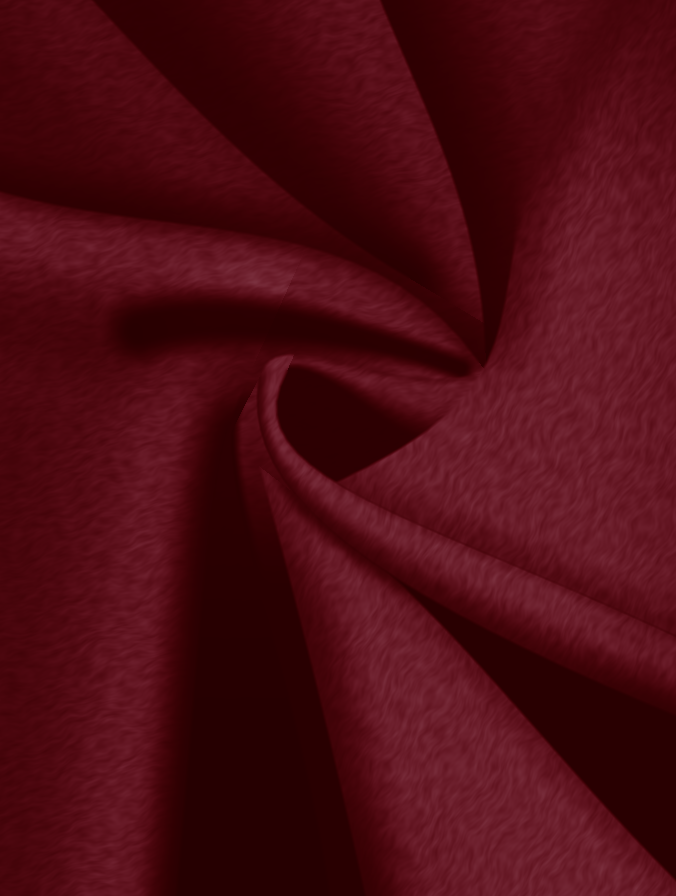
Write a WebGL 2 fragment shader that draws this texture.

```glsl
#version 300 es
precision highp float;
uniform vec2 u_resolution;
out vec4 fragColor;

#define HEIGHT 7.68        // canvas height in drawing units
#define EDGE 0.018         // softness of a fold edge
#define STEPS 20           // segments per fold curve
#define EXPOSURE 1.14
#define WRINKLE 0.17       // strength of the crepe texture
#define GRAIN vec2(6.5, 19.0)  // wrinkle frequency along, across
#define LEFT_ANGLE 0.33
#define RIGHT_ANGLE 1.05

// Cubic through four points, reached at s = 0, 1, 2, 3
vec2 through(vec2 a, vec2 b, vec2 c, vec2 d, float s) {
  float u = s - 1.0, v = s - 2.0, w = s - 3.0;
  return (-a * u * v * w + 3.0 * b * s * v * w - 3.0 * c * s * u * w + d * s * u * v) / 6.0;
}

// Signed distance to the cubic, positive on the left of its travel
float fold(vec2 p, vec2 a, vec2 b, vec2 c, vec2 d) {
  float best = 1e5, side = 1.0;
  vec2 start = a;
  for (int i = 1; i <= STEPS; i++) {
    vec2 end = through(a, b, c, d, 3.0 * float(i) / float(STEPS));
    vec2 dir = end - start, rel = p - start;
    vec2 gap = rel - dir * clamp(dot(rel, dir) / dot(dir, dir), 0.0, 1.0);
    float dist = dot(gap, gap);
    if (dist < best) {
      best = dist;
      side = dir.x * rel.y - dir.y * rel.x < 0.0 ? -1.0 : 1.0;
    }
    start = end;
  }
  return side * sqrt(best);
}

float cover(float d) { return smoothstep(-EDGE, EDGE, d); }
float bump(float x, float centre, float width) {
  float k = (x - centre) / width;
  return exp(-k * k);
}

// Gradient noise
vec2 gradientAt(vec2 cell) {
  vec3 h = fract(cell.xyx * vec3(0.1031, 0.1030, 0.0973));
  h += dot(h, h.yzx + 33.33);
  float angle = 6.2832 * fract((h.x + h.y) * h.z);
  return vec2(cos(angle), sin(angle));
}
float noise(vec2 p) {
  vec2 i = floor(p), f = p - i, u = f * f * f * (f * (f * 6.0 - 15.0) + 10.0);
  vec2 e = vec2(0.0, 1.0);
  return mix(mix(dot(gradientAt(i), f), dot(gradientAt(i + e.yx), f - e.yx), u.x),
             mix(dot(gradientAt(i + e), f - e), dot(gradientAt(i + 1.0), f - 1.0), u.x), u.y);
}

// Long fine creases running along an angle
float crepe(vec2 p, float angle) {
  float c = cos(angle), s = sin(angle);
  vec2 q = vec2(c * p.x + s * p.y, c * p.y - s * p.x);
  q.y += 0.09 * noise(q * 2.3) + 0.03 * noise(q * 7.0 + 9.0);
  return noise(q * GRAIN) + 0.5 * noise(q * GRAIN * 2.1 + 17.0);
}

vec3 cloth(float light) {
  return vec3(0.14, 0.0, 0.004) + vec3(0.31, 0.15, 0.20) * pow(vec3(light), vec3(1.0, 2.6, 2.0));
}

void main() {
  vec2 p = gl_FragCoord.xy / u_resolution.y * HEIGHT;

  // Fold edges
  float topLeft = fold(p, vec2(0.70, 7.78), vec2(1.60, 6.83), vec2(2.50, 6.00), vec2(3.50, 5.30));
  float topMid = fold(p, vec2(3.18, 7.88), vec2(3.62, 6.83), vec2(3.98, 5.83), vec2(4.16, 4.68));
  float right = fold(p, vec2(5.30, 7.88), vec2(4.45, 5.78), vec2(4.15, 4.53), vec2(2.85, 3.53));
  float band = -fold(p, vec2(-0.20, 6.10), vec2(1.40, 5.78), vec2(2.90, 5.48), vec2(4.10, 4.58));
  float hollow = fold(p, vec2(1.20, 4.85), vec2(2.10, 4.93), vec2(3.10, 4.78), vec2(3.95, 4.52));
  float lip = -fold(p, vec2(2.25, 4.50), vec2(2.62, 4.63), vec2(3.30, 4.49), vec2(4.05, 4.46));
  float rollTop = fold(p, vec2(2.46, 4.50), vec2(2.62, 3.73), vec2(3.90, 3.05), vec2(6.00, 2.13));
  float rollLow = fold(p, vec2(2.22, 4.43), vec2(2.50, 3.48), vec2(3.72, 2.53), vec2(6.00, 1.46));
  float strip = fold(p, vec2(2.25, 4.52), vec2(2.00, 3.68), vec2(2.38, 2.08), vec2(2.85, -0.12));
  float valley = fold(p, vec2(2.15, 4.50), vec2(1.88, 3.68), vec2(1.72, 2.38), vec2(1.50, -0.12));
  float lowLeft = fold(p, vec2(2.10, 4.18), vec2(2.36, 3.18), vec2(2.72, 1.78), vec2(3.18, -0.22));
  float lowRight = fold(p, vec2(2.55, 3.43), vec2(3.75, 2.36), vec2(4.80, 1.20), vec2(6.00, -0.07));

  // Upper folds, shaded where they dive under the left band
  float light = 0.30 + 0.20 * bump(topLeft, -0.25, 0.55);
  float across = max(topLeft, 0.0) / (abs(topLeft) + abs(topMid) + 0.001);
  light = mix(light, mix(0.15, 0.60, smoothstep(0.1, 0.85, across)), cover(topLeft));
  light = mix(light, mix(0.12, 0.55, smoothstep(0.0, 1.3, topMid)), cover(topMid));
  light *= mix(0.4, 1.0, smoothstep(0.0, 0.5, -band));

  // Left cloth: bright band, dip, ridge beside the valley, dark hollow
  float below = smoothstep(4.5, 4.0, p.y);
  float left = 0.50 + 0.22 * bump(band, 0.33, 0.32) - 0.13 * bump(band, 1.1, 0.4)
             + 0.20 * bump(valley, -0.55, 0.38) - 0.10 * smoothstep(0.8, 0.0, p.x) * below;
  left *= mix(0.7, 1.0, smoothstep(0.0, 0.16, band));
  left *= 1.0 - 0.85 * below * smoothstep(-0.42, 0.02, valley);
  float hollowWidth = mix(0.38, 0.16, smoothstep(1.5, 3.9, p.x));
  left *= 1.0 - 0.88 * smoothstep(hollowWidth, 0.2 * hollowWidth, abs(hollow));
  light = mix(light, left, cover(band));
  light = mix(light, 0.07 * smoothstep(1.5, 4.2, p.y) + 0.03, cover(valley) * below);

  // Inside of the loop
  float underLip = cover(lip);
  float reach = mix(0.13, 0.62, smoothstep(2.5, 3.9, p.x));
  float inside = mix(0.72, 0.10, smoothstep(0.25 * reach, reach, lip));
  inside *= mix(0.7, 1.0, smoothstep(0.0, 0.07, lip));
  light = mix(light, inside, underLip * cover(rollTop));

  // Right cloth, blending softly into the upper folds
  float soft = mix(EDGE, 0.45, smoothstep(5.4, 7.4, p.y));
  float rightMask = smoothstep(-soft, soft, right) * cover(rollTop);
  float rightLight = 0.78 - 0.30 * smoothstep(5.2, 8.0, p.y) - 0.08 * smoothstep(5.0, 5.9, p.x);
  rightLight *= mix(1.0, mix(0.6, 1.0, smoothstep(0.0, 0.5, right)), smoothstep(4.1, 5.0, p.y));
  rightLight *= mix(0.68, 1.0, smoothstep(0.0, 0.35, rollTop));
  light = mix(light, rightLight, rightMask);

  // Dark strip and wedge beneath the roll
  float underRoll = underLip * cover(strip) * cover(-rollLow);
  float stripLight = 0.06 + 0.50 * smoothstep(2.6, 4.3, p.y) * smoothstep(0.0, 0.1, strip);
  light = mix(light, stripLight, underRoll);

  // Lower cloth
  float lowLight = mix(0.32, 0.80, smoothstep(0.0, 0.55, lowLeft + 0.3 * smoothstep(2.2, 3.8, p.y)));
  lowLight *= mix(0.75, 1.0, smoothstep(0.0, 0.3, -lowRight));
  lowLight *= mix(0.45, 1.0, smoothstep(0.0, 0.14, -rollLow));
  lowLight -= 0.12 * smoothstep(1.2, 0.0, p.y) * smoothstep(4.4, 3.2, p.x);
  float lowMask = underRoll * cover(lowLeft) * cover(-lowRight);
  light = mix(light, lowLight, lowMask);

  // Rolled edge
  float rise = max(rollLow, 0.0) / (abs(rollLow) + abs(rollTop) + 0.001);
  float rollLight = mix(0.30, 0.82, smoothstep(0.0, 0.65, rise)) - 0.14 * smoothstep(0.8, 1.0, rise);
  rollLight -= 0.12 * smoothstep(4.6, 5.8, p.x);
  float rollMask = underLip * cover(rollLow) * cover(-rollTop);
  light = mix(light, rollLight, rollMask);

  // Crepe surface, fading in the shadows
  float grain = mix(crepe(p, LEFT_ANGLE), crepe(p + 20.0, RIGHT_ANGLE), max(rightMask, max(lowMask, rollMask)));
  light += WRINKLE * grain * smoothstep(0.02, 0.7, light);
  fragColor = vec4(cloth(clamp(light * EXPOSURE, 0.0, 1.15)), 1.0);
}
```
